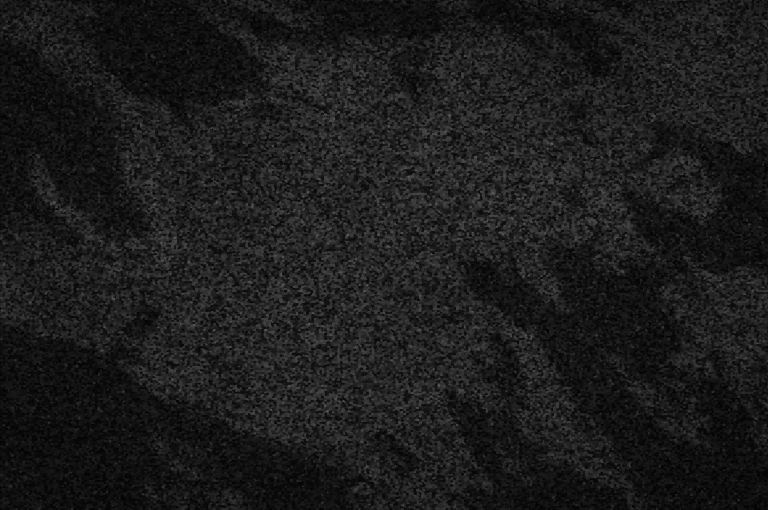
Give the GLSL for this texture, as a Shadertoy shader.

```glsl
// Dark, worn plaster wall: ragged black patches show through a charcoal coat.
// Smoothed cellular noise is layered into patches and trowel strokes,
// then a fine sandy grain, bright specks and a soft vignette are added.

#define COAT_TONE 0.143
#define BARE_TONE 0.070
#define PATCH_SCALE 2.6
#define PATCH_LEVEL 0.435
#define PATCH_SOFTNESS 0.055
#define EDGE_WEAR 0.065
#define STROKE_ANGLE -0.6
#define STROKE_STRETCH 1.5
#define GRAIN_DENSITY 215.0
#define GRAIN_CONTRAST 1.45
#define SPECK_GAIN 0.10
#define VIGNETTE 0.24

vec3 hash3(vec2 cell) {
    vec3 h = fract(cell.xyx * vec3(0.1031, 0.1030, 0.0973));
    h += dot(h, h.yxz + 33.33);
    return fract((h.xxy + h.yzz) * h.zyx);
}

mat2 rotation(float angle) {
    float c = cos(angle), s = sin(angle);
    return mat2(c, s, -s, c);
}

// Random cell values, blended by distance to the jittered cell centres
float cellNoise(vec2 p) {
    vec2 cell = floor(p), local = fract(p);
    float sum = 0.0, weights = 0.0;
    for (int y = -1; y <= 1; y++) {
        for (int x = -1; x <= 1; x++) {
            vec2 offset = vec2(x, y);
            vec3 h = hash3(cell + offset);
            vec2 toCentre = offset + 0.15 + 0.7 * h.xy - local;
            float weight = exp(-9.0 * dot(toCentre, toCentre));
            sum += weight * h.z;
            weights += weight;
        }
    }
    return sum / weights;
}

// Rough layers, each turned so that no grid direction shows
float layeredNoise(vec2 p) {
    float sum = 0.0, total = 0.0, gain = 1.0;
    mat2 turn = rotation(0.9);
    for (int i = 0; i < 7; i++) {
        sum += gain * cellNoise(p);
        total += gain;
        gain *= 0.64;
        p = turn * p * 2.03 + 17.3;
    }
    return sum / total;
}

// 1 where the coat holds, 0 where the dark wall is bare
float coatCover(vec2 p, float edge) {
    vec2 bend = vec2(cellNoise(p * 3.0 + 41.0), cellNoise(p * 3.0 + 73.0)) - 0.5;
    vec2 stroke = rotation(-STROKE_ANGLE) * (p + 0.16 * bend);
    stroke *= PATCH_SCALE * vec2(1.0 / STROKE_STRETCH, STROKE_STRETCH);
    float height = layeredNoise(stroke + 8.0) - EDGE_WEAR * edge;
    return smoothstep(PATCH_LEVEL - PATCH_SOFTNESS, PATCH_LEVEL + PATCH_SOFTNESS, height);
}

void mainImage(out vec4 fragColor, in vec2 fragCoord) {
    vec2 p = fragCoord / iResolution.y;
    vec2 centred = 2.0 * fragCoord / iResolution.xy - 1.0;
    float edge = smoothstep(0.45, 1.3, length(centred));

    // Coat and bare wall, with broad clouds and low trowel ripples
    float tone = mix(BARE_TONE, COAT_TONE, coatCover(p, edge));
    float clouds = cellNoise(p * 4.0 + 25.0) - 0.5;
    float ripples = cellNoise(rotation(0.12) * p * vec2(26.0, 75.0) + 5.0) - 0.5;
    tone *= 1.0 + 0.25 * clouds + 0.28 * ripples;

    // Sandy grain and sparse bright specks
    float grain = cellNoise(p * GRAIN_DENSITY * vec2(0.9, 1.1));
    tone *= 1.0 + GRAIN_CONTRAST * (grain - 0.5);
    float speck = cellNoise(p * GRAIN_DENSITY * 0.85 + 300.0);
    tone += SPECK_GAIN * smoothstep(0.86, 1.0, speck);

    tone *= 1.0 - VIGNETTE * edge;
    fragColor = vec4(vec3(clamp(tone, 0.0, 1.0)), 1.0);
}
```
